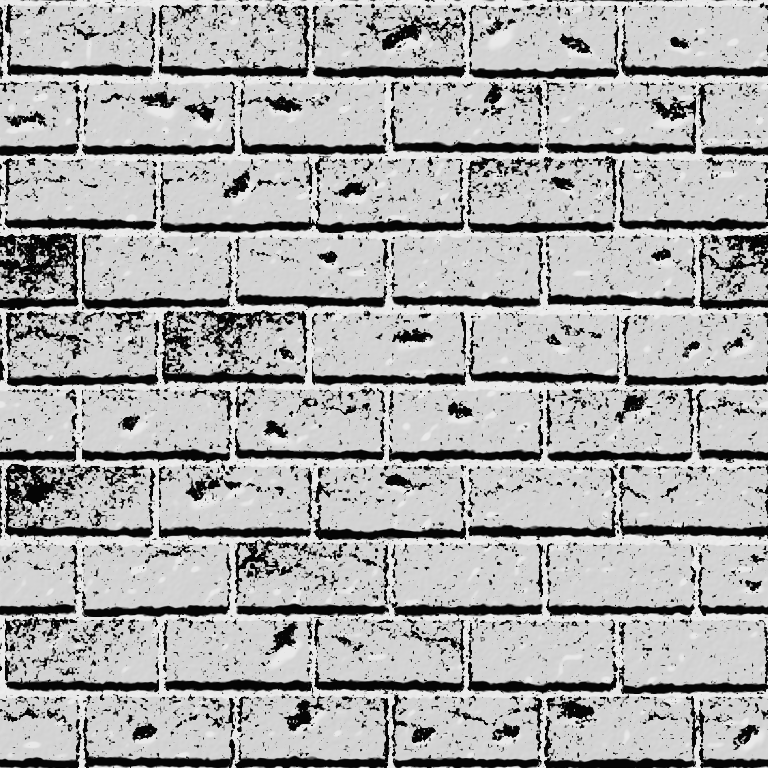
Give the GLSL for this texture, as a three.js fragment shader.

```glsl
varying vec2 vUv;

const vec2 BRICKS = vec2(5.0, 10.0);      // repeats across and down
const vec2 CELL = vec2(2.0, 1.0);         // brick pitch, in course heights
const vec2 SHIFT = vec2(-0.065, 0.03);
const float JOINT = 0.052;                // half width of upright joints
const float JOINT_JITTER = 0.045;
const float SHADOW = 0.11;                // height of the shaded lower edge
const float CORNER = 0.06;
const float RAGGED = 0.035;
const float SOFT = 0.015;
const float GRAIN_SOFT = 0.1;
const float SPECKS = 0.15;
const float SOOT = 0.42;
const float GOUGE_CHANCE = 0.36;
const float CRACK_CHANCE = 0.55;
const vec3 FACE = vec3(0.83);
const vec3 MORTAR = vec3(0.915);
const vec3 INK = vec3(0.02);

float hash(vec2 p) {
  vec3 q = fract(p.xyx * 0.1031);
  q += dot(q, q.yzx + 33.33);
  return fract((q.x + q.y) * q.z);
}

float noise(vec2 p) {
  vec2 i = floor(p), f = fract(p);
  f = f * f * (3.0 - 2.0 * f);
  return mix(mix(hash(i), hash(i + vec2(1.0, 0.0)), f.x),
             mix(hash(i + vec2(0.0, 1.0)), hash(i + vec2(1.0)), f.x), f.y);
}

float roundBox(vec2 p, vec2 lo, vec2 hi, float r) {
  vec2 d = abs(p - 0.5 * (lo + hi)) - 0.5 * (hi - lo) + r;
  return length(max(d, 0.0)) + min(max(d.x, d.y), 0.0) - r;
}

float fill(float d) {
  return 1.0 - smoothstep(-SOFT, SOFT, d);
}

float jointOffset(vec2 id) {
  return (hash(vec2(mod(id.x, BRICKS.x), id.y) + 7.0) * 2.0 - 1.0) * JOINT_JITTER;
}

// Slanted chip with a ragged outline
float chip(vec2 p, float angle, float rough) {
  float c = cos(angle), s = sin(angle);
  vec2 e = mat2(c, -s, s, c) * p / vec2(0.2, 0.085);
  return 1.0 - smoothstep(0.5, 1.2, length(e) + rough);
}

void main() {
  // Running bond
  vec2 wall = vUv * BRICKS * CELL + SHIFT;
  float row = floor(wall.y);
  wall.x += 1.0 - mod(row, 2.0);
  vec2 id = mod(vec2(floor(wall.x / CELL.x), row), BRICKS);
  vec2 p = vec2(mod(wall.x, CELL.x), fract(wall.y));
  vec2 q = p + id * vec2(17.0, 31.0);
  float tone = hash(id + 3.0);
  float lift = hash(id + 19.0);
  float side = hash(id + 47.0) * 2.0 - 1.0;

  // Ragged brick outline with a shaded lower edge
  vec2 ragged = vec2(noise(q * 9.0), noise(q * 9.0 + 50.0)) - 0.5;
  ragged += 0.7 * (vec2(noise(q * 22.0 + 7.0), noise(q * 22.0 + 90.0)) - 0.5);
  vec2 b = p + RAGGED * ragged;
  b.y += (p.x - 1.0) * (lift - 0.5) * 0.03;
  vec2 lo = vec2(jointOffset(id) + JOINT, 0.01 + 0.05 * lift);
  vec2 hi = vec2(CELL.x + jointOffset(id + vec2(1.0, 0.0)) - JOINT, 0.93 + 0.03 * tone);
  float body = roundBox(b, lo, hi, CORNER);
  float inside = fill(body);
  float ledge = lo.y + SHADOW + 0.04 * (noise(q * 5.0 + 9.0) - 0.5);
  float shadow = inside * fill(b.y - ledge);

  // Clustered specks, thicker under the top edge and over sooty bricks
  float cloud = noise(q * 2.5 + 13.0);
  float cluster = noise(q * 6.0 + 33.0);
  float wear = SPECKS + 0.12 * (cloud - 0.5) + 0.14 * (cluster - 0.5);
  float topEdge = 1.0 - smoothstep(0.0, 0.3, hi.y - p.y);
  wear += inside * topEdge * 0.15 * hash(id + 29.0);
  float soot = smoothstep(0.0, 1.0, 0.3 + 0.5 * p.y + 0.3 * side * (p.x - 1.0)
                          + 0.3 * (cloud - 0.5));
  wear += inside * soot * SOOT * pow(tone, 5.0);

  // Broken outline, strongest along the upright joints
  float rim = 1.0 - smoothstep(0.004, 0.038, abs(body));
  float upright = 1.0 - smoothstep(0.0, 0.07, min(b.x - lo.x, hi.x - b.x));
  wear += rim * mix(0.14, 0.48, upright) * (0.5 + 0.8 * noise(q * 4.0 + 5.0));
  wear += 0.06 * upright * (1.0 - inside);

  // Wandering cracks
  float path = 0.48 + 0.4 * noise(vec2(q.x * 2.6, id.y * 5.0 + 0.5));
  float crack = 1.0 - smoothstep(0.0, 0.06, abs(p.y - path + 0.1 * ragged.x));
  crack *= smoothstep(0.35, 0.6, noise(vec2(q.x * 2.0 + 8.0, id.y + 0.5)));
  wear += inside * crack * 0.36 * step(hash(id + 61.0), CRACK_CHANCE);

  // Gouges with a lit lower lip
  float lip = 0.0;
  for (int i = 0; i < 2; i++) {
    vec2 k = id + float(i + 1) * vec2(23.0, 41.0);
    vec2 center = vec2(0.3 + 1.4 * hash(k), 0.4 + 0.4 * hash(k + 5.0));
    float angle = 1.4 * hash(k + 11.0) - 0.6;
    float scale = 0.75 + 0.6 * hash(k + 31.0);
    float present = inside * step(hash(k + 17.0), GOUGE_CHANCE);
    float rough = (noise(q * 8.0 + 21.0) - 0.5) * 1.3;
    vec2 local = (p - center) / scale;
    wear += present * 0.5 * chip(local, angle, rough);
    lip = max(lip, present * chip(local + vec2(-0.04, 0.09), angle, 0.6 * rough));
  }

  // Surface relief and inked grain
  float relief = noise(q * 7.0) - noise(q * 7.0 + vec2(-0.3, 0.4));
  float pores = noise(q * 20.0 + 11.0) - noise(q * 20.0 + vec2(10.6, 11.5));
  vec3 face = FACE + 0.015 * relief + 0.025 * pores;
  face = mix(face, MORTAR, max(lip, smoothstep(0.25, 0.45, relief)));
  vec3 color = mix(MORTAR + 0.03 * pores, face, inside);
  float grain = 0.5 * noise(q * 19.0) + 0.5 * noise(q * 41.0 + 3.0);
  float ink = smoothstep(-GRAIN_SOFT, GRAIN_SOFT, wear - grain);
  gl_FragColor = vec4(mix(color, INK, max(ink, shadow)), 1.0);
}
```
